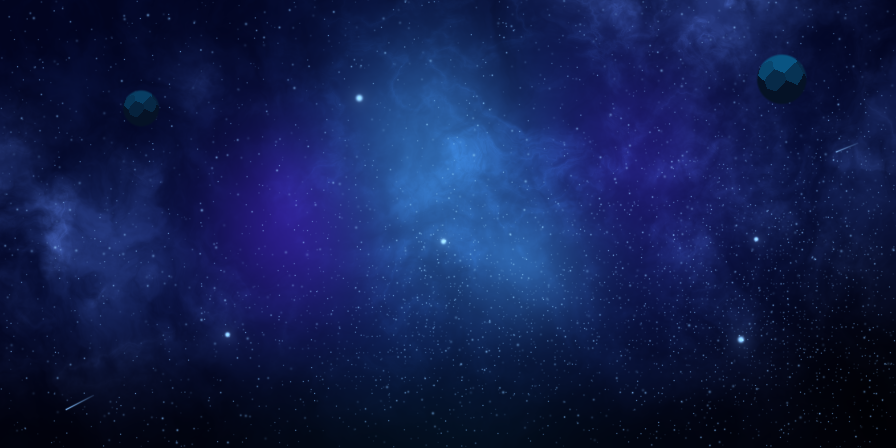
Write a Shadertoy shader that draws this background.

```glsl
// Deep-space backdrop: soft violet and azure glows over a dark navy sky.
// Warped fractal noise forms the nebulae, hashed grids scatter the stars,
// and two faceted spheres and two meteor streaks sit in front.

#define DEEP vec3(0.006, 0.018, 0.125)
#define NAVY vec3(0.045, 0.100, 0.33)
#define MIST vec3(0.22, 0.29, 0.43)
#define VIOLET vec3(0.21, 0.12, 0.64)
#define AZURE vec3(0.20, 0.45, 0.74)
#define STAR_TINT vec3(0.50, 0.74, 1.0)
#define STAR_LAYERS 4
#define FACETS 22

float hash(vec2 p) {
    return fract(sin(dot(p, vec2(127.1, 311.7))) * 43758.5453);
}

float noise(vec2 p) {
    vec2 i = floor(p), f = fract(p);
    f = f * f * (3.0 - 2.0 * f);
    return mix(mix(hash(i), hash(i + vec2(1, 0)), f.x),
               mix(hash(i + vec2(0, 1)), hash(i + vec2(1, 1)), f.x), f.y);
}

float fbm(vec2 p) {
    float sum = 0.0, amp = 0.5;
    for (int i = 0; i < 6; i++) {
        sum += amp * noise(p);
        p = mat2(1.6, 1.2, -1.2, 1.6) * p + 7.3;
        amp *= 0.56;
    }
    return sum;
}

// Elliptic Gaussian spot, turned by an angle.
float glow(vec2 p, vec2 center, vec2 radii, float angle) {
    float c = cos(angle), s = sin(angle);
    vec2 q = mat2(c, -s, s, c) * (p - center) / radii;
    return exp(-dot(q, q));
}

// Base sky, clouds and the coloured glows.
vec3 sky(vec2 p) {
    vec2 warp = vec2(fbm(p * 3.0), fbm(p * 3.0 + 19.0)) - 0.5;
    float cloud = smoothstep(0.22, 0.88, fbm(p * 7.0 + warp * 2.2));
    float wisp = 1.0 - abs(2.0 * fbm(p * 7.5 - warp * 2.5 + 31.0) - 1.0);
    wisp = pow(wisp, 5.0) * cloud;

    float leftMist = 0.9 * glow(p, vec2(0.18, 0.49), vec2(0.34, 0.17), -0.4);
    leftMist += 0.4 * glow(p, vec2(0.10, 0.24), vec2(0.24, 0.18), 0.0);
    leftMist += 0.5 * glow(p, vec2(0.47, 0.81), vec2(0.12, 0.07), -0.6);
    float rightMist = 0.6 * glow(p, vec2(1.73, 0.62), vec2(0.36, 0.36), 0.0);
    rightMist += 0.9 * glow(p, vec2(1.48, 1.03), vec2(0.28, 0.11), -0.2);
    float mist = leftMist + rightMist;

    float body = glow(p, vec2(1.08, 0.50), vec2(0.85, 0.48), 0.0);
    float haze = clamp(0.75 * body + 0.4 * mist + 0.35 * (cloud - 0.45), 0.0, 1.0);
    vec3 col = mix(DEEP, NAVY, haze);
    col += MIST * mist * (0.45 * cloud + 0.5 * wisp);

    float violet = 0.90 * glow(p, vec2(0.66, 0.50), vec2(0.18, 0.20), 0.0);
    violet += 0.48 * glow(p, vec2(1.42, 0.63), vec2(0.21, 0.24), 0.0);
    col = mix(col, VIOLET, violet * (0.85 + 0.15 * cloud));

    // Tall upper azure glow leaning into a smaller one at lower right.
    float upper = 0.95 * glow(p, vec2(0.97, 0.62), vec2(0.20, 0.26), 0.0);
    float lower = 0.72 * glow(p, vec2(1.17, 0.42), vec2(0.16, 0.15), -0.6);
    float azure = 1.0 - (1.0 - upper) * (1.0 - lower);
    col = mix(col, AZURE, azure * (0.85 + 0.2 * cloud));
    col += AZURE * wisp * 0.2 * glow(p, vec2(1.1, 0.6), vec2(0.5, 0.4), 0.0);

    // Darkening floor and lower right corner, with a faint teal rim.
    col *= mix(0.34, 1.0, smoothstep(-0.04, 0.34, p.y));
    col *= 1.0 - 0.7 * glow(p, vec2(2.0, 0.14), vec2(0.32, 0.30), 0.0);
    col += vec3(0.005, 0.045, 0.06) * glow(p, vec2(1.0, 0.05), vec2(0.36, 0.22), 0.0);
    return col;
}

// Jittered stars: one candidate per cell, finer cells for fainter layers.
float starField(vec2 p) {
    float light = 0.0, cells = 110.0;
    float dust = glow(p, vec2(1.75, 0.36), vec2(0.38, 0.28), 0.0)
               + 0.8 * glow(p, vec2(1.02, 0.30), vec2(0.34, 0.18), 0.0);
    for (int i = 0; i < STAR_LAYERS; i++) {
        vec2 id = floor(p * cells) + float(i) * 57.0;
        vec2 jitter = 0.25 + 0.5 * vec2(hash(id), hash(id + 13.7));
        float d = length(fract(p * cells) - jitter) / cells;
        float size = 0.0015 + 0.0005 * float(i);
        float density = 0.06 + (i < 2 ? 0.34 * dust : 0.08);
        float present = step(hash(id + 41.3), density);
        float power = 0.12 + 0.50 * pow(hash(id + 71.9), 3.0);
        light += present * power * exp(-d * d / (size * size));
        cells *= 0.56;
    }
    return light;
}

// Bright star: solid core with a soft halo.
float beacon(vec2 p, vec2 center, float size) {
    float d = length(p - center) / size;
    return exp(-d * d * d) + 0.22 * exp(-d * 0.55);
}

// Streak that is brightest at its head and fades along the tail.
float meteor(vec2 p, vec2 head, vec2 tail) {
    vec2 axis = tail - head;
    float t = clamp(dot(p - head, axis) / dot(axis, axis), 0.0, 1.0);
    float d = length(p - head - axis * t);
    return (1.0 - 0.8 * t) * exp(-d * d / 0.0000035);
}

// Sphere split into flat facets around spiral directions.
vec3 planet(vec3 col, vec2 p, vec2 center, float radius, float gain) {
    vec2 q = (p - center) / radius;
    float r2 = dot(q, q), edge = 1.5 / (iResolution.y * radius), best = -1.0;
    if (r2 > 1.5) return col;
    vec3 n = vec3(q, sqrt(max(1.0 - r2, 0.0))), facet = n;
    for (int i = 0; i < FACETS; i++) {
        float h = 1.0 - (2.0 * float(i) + 1.0) / float(FACETS);
        float a = float(i) * 2.39996 + 0.6;
        vec3 dir = vec3(sqrt(1.0 - h * h) * vec2(cos(a), sin(a)), h).xzy;
        float facing = dot(n, dir);
        if (facing > best) { best = facing; facet = dir; }
    }
    float lit = smoothstep(-0.1, 1.1, dot(facet, normalize(vec3(-0.1, 0.9, 0.4))));
    vec3 paint = mix(vec3(0.02, 0.07, 0.15), vec3(0.04, 0.38, 0.58), lit * gain);
    return mix(col, paint, 1.0 - smoothstep(1.0 - edge, 1.0 + edge, sqrt(r2)));
}

void mainImage(out vec4 fragColor, in vec2 fragCoord) {
    vec2 p = fragCoord / iResolution.xy * vec2(2.0, 1.0);
    float light = starField(p);
    light += beacon(p, vec2(0.802, 0.781), 0.0075);
    light += beacon(p, vec2(0.990, 0.461), 0.0060);
    light += beacon(p, vec2(1.654, 0.242), 0.0070);
    light += beacon(p, vec2(0.508, 0.253), 0.0055);
    light += beacon(p, vec2(1.688, 0.466), 0.0050);
    light += 0.8 * meteor(p, vec2(0.148, 0.086), vec2(0.208, 0.117));
    light += 0.6 * meteor(p, vec2(1.867, 0.661), vec2(1.914, 0.680));
    vec3 col = sky(p);
    col += (1.0 - col) * STAR_TINT * min(light, 1.2);
    col = planet(col, p, vec2(0.315, 0.758), 0.040, 0.6);
    col = planet(col, p, vec2(1.745, 0.823), 0.055, 0.9);
    fragColor = vec4(clamp(col, 0.0, 1.0), 1.0);
}
```
